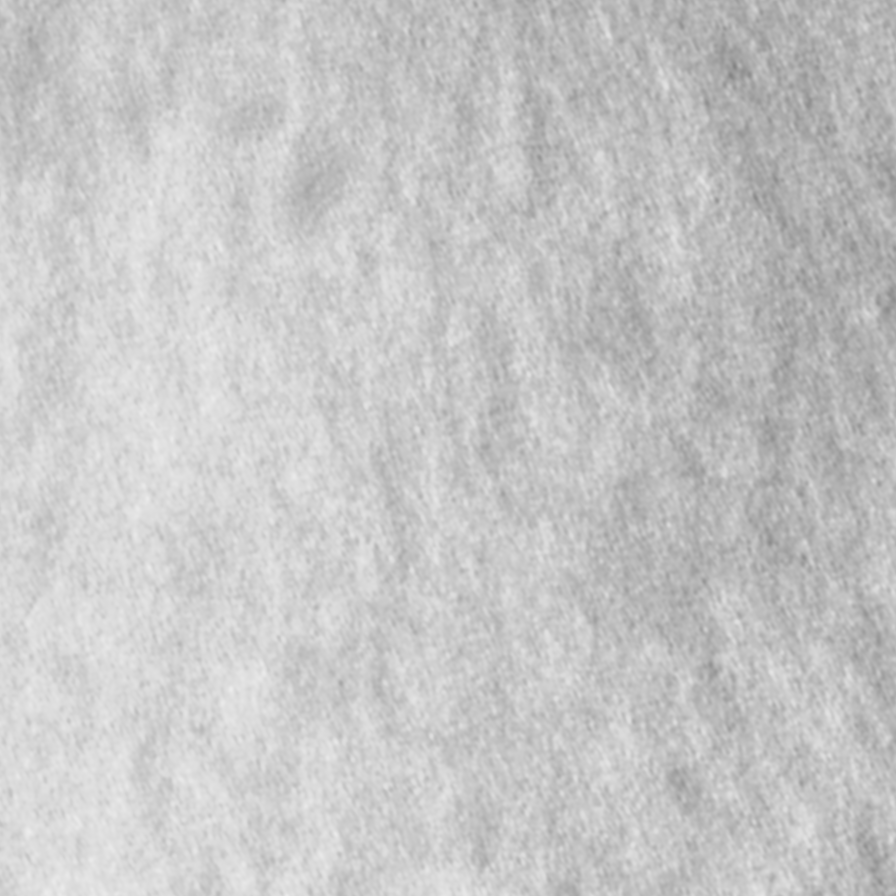
Write a WebGL 2 fragment shader that draws this texture.

```glsl
#version 300 es
precision highp float;

#define PALE_TONE 0.842
#define SIDE_SHADE 0.105
#define TOP_SHADE 0.070
#define EDGE_SHADE 0.050
#define STAIN_DEPTH 0.095
#define PATCH_DEPTH 0.012
#define STREAK_DEPTH 0.017
#define TUFT_DEPTH 0.017
#define FIBRE_DEPTH 0.015
#define GRAIN_DEPTH 0.017

uniform vec2 u_resolution;
out vec4 fragColor;

// Three random values in 0..1 for one cell
vec3 hashCell(ivec2 cell, int seed) {
    uvec3 v = uvec3(ivec3(cell, seed) + 4096);
    v = v * 1664525u + 1013904223u;
    v.x += v.y * v.z; v.y += v.z * v.x; v.z += v.x * v.y;
    v ^= v >> 16u;
    v.x += v.y * v.z; v.y += v.z * v.x; v.z += v.x * v.y;
    return vec3(v >> 8u) / 16777216.0;
}

// Cellular noise: one soft light or dark dot per cell, deviation near 1
float dotNoise(vec2 p, int seed) {
    ivec2 home = ivec2(floor(p));
    float sum = 0.0;
    for (int j = -1; j <= 1; j++) {
        for (int i = -1; i <= 1; i++) {
            ivec2 cell = home + ivec2(i, j);
            vec3 rnd = hashCell(cell, seed);
            vec2 toDot = p - vec2(cell) - rnd.xy;
            float fall = max(1.0 - dot(toDot, toDot), 0.0);
            sum += (rnd.z * 2.0 - 1.0) * fall * fall * fall;
        }
    }
    return sum * 2.6;
}

// Broad light falling off to the right and the top
float broadTone(vec2 p) {
    float tone = PALE_TONE;
    tone -= SIDE_SHADE * smoothstep(0.1, 1.0, p.x);
    tone -= TOP_SHADE * smoothstep(0.5, 1.0, p.y) * (1.0 - 0.6 * p.x);
    vec2 edge = (p - vec2(0.97, 0.6)) / vec2(0.2, 0.27);
    return tone - EDGE_SHADE * exp(-dot(edge, edge));
}

// Ragged dark stains, shrinking along a line
float stains(vec2 p, float ragged) {
    float amount = 0.0;
    for (int i = 0; i < 2; i++) {
        float k = float(i);
        vec2 d = p - vec2(0.35, 0.79) - k * vec2(-0.08, 0.075);
        d.x -= 0.4 * d.y;
        d /= vec2(0.032, 0.045) * (1.0 - 0.4 * k);
        amount += exp(-dot(d, d)) * (1.0 - 0.35 * k);
    }
    return amount * (1.0 + 0.3 * ragged);
}

void main() {
    vec2 p = gl_FragCoord.xy / u_resolution.y;

    // Nap direction: nearly upright at left, leaning at right
    vec2 nap = p;
    nap.x += mix(-0.12, 0.4, p.x) * p.y;
    nap.x += 0.012 * sin(9.0 * p.y + 5.0 * p.x) + 0.005 * sin(23.0 * p.y - 11.0 * p.x);
    vec2 slant = vec2(p.x + 0.5 * p.y, p.y - 0.2 * p.x);

    // Layers from coarse to fine
    float patches = dotNoise(nap * vec2(6.0, 3.5), 1);
    float streaks = dotNoise(nap * vec2(21.0, 7.0), 2);
    float tufts = dotNoise(nap * vec2(46.0, 22.0), 3);
    float fibres = dotNoise(slant * vec2(92.0, 62.0), 4);

    // Fine relief lit from one side
    vec2 fine = slant * vec2(165.0, 125.0);
    float relief = dotNoise(fine, 5) - dotNoise(fine + vec2(0.5, -0.4), 5);
    float speck = dotNoise(p * 190.0, 6);

    float surface = STREAK_DEPTH * streaks + TUFT_DEPTH * tufts + FIBRE_DEPTH * fibres
                  + GRAIN_DEPTH * (relief + 0.6 * speck);
    float tone = broadTone(p) + PATCH_DEPTH * patches;
    tone += surface * mix(0.85, 1.2, smoothstep(0.0, 1.0, p.x));
    tone -= STAIN_DEPTH * stains(p, tufts + fibres);

    // Soft limit on the brightest fibres
    tone -= 0.35 * max(tone - 0.85, 0.0);
    fragColor = vec4(vec3(clamp(tone, 0.0, 1.0)), 1.0);
}
```
